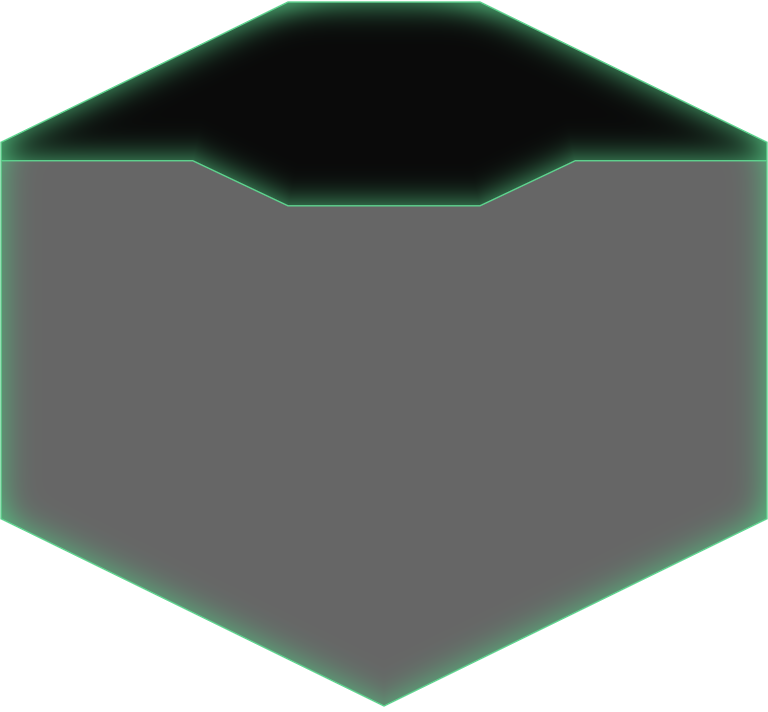
This background is drawn by a Shadertoy shader. Its source:

```glsl
// Signed distance to the line through a point, positive along the normal
float plane(vec2 p, vec2 point, vec2 normal) {
    return dot(p - point, normalize(normal));
}

// Soft coverage of an edge after a Gaussian blur; d is negative inside
float blurredEdge(float d) {
    float x = clamp(-d / 0.021, -4.0, 4.0);
    return 0.5 + 0.5 * tanh(0.798 * (x + 0.0447 * x * x * x));
}

void mainImage(out vec4 fragColor, in vec2 fragCoord) {
    // Mirrored coordinates: x from the centre, y down from the top
    vec2 uv = fragCoord / iResolution.xy;
    vec2 p = vec2(abs(uv.x - 0.5), (1.0 - uv.y) * 0.9258);
    float pixel = 1.0 / iResolution.x;

    // Outer hull
    float top = 0.0026 - p.y;
    float side = p.x - 0.4987;
    float shoulder = plane(p, vec2(0.125, 0.0026), vec2(0.1824, -0.3737));
    float base = plane(p, vec2(0.0, 0.918), vec2(0.2435, 0.4987));
    float hull = max(max(top, side), max(shoulder, base));

    // Lower boundary of the dark header
    float ramp = plane(p, vec2(0.125, 0.2676), vec2(0.0586, 0.124));
    float notch = min(p.y - 0.209, max(ramp, p.y - 0.2676));

    // Inset glow
    vec3 glowGreen = vec3(0.33, 0.75, 0.50);
    float hullCover = blurredEdge(top) * blurredEdge(side)
                    * blurredEdge(shoulder) * blurredEdge(base);
    float headerCover = hullCover * blurredEdge(notch);
    vec3 body = mix(glowGreen, vec3(0.4), hullCover);
    vec3 header = mix(glowGreen, vec3(0.038), headerCover);

    // Panels on white
    float headerMask = smoothstep(0.5, -0.5, notch / pixel);
    float hullMask = smoothstep(0.5, -0.5, hull / pixel);
    vec3 color = mix(vec3(1.0), mix(body, header, headerMask), hullMask);

    // Thin outlines
    float outline = min(abs(hull), max(abs(notch), hull));
    float line = clamp((0.0009 - outline) / pixel + 0.5, 0.0, 1.0);
    color = mix(color, vec3(0.37, 0.83, 0.56), line);

    fragColor = vec4(color, 1.0);
}
```
